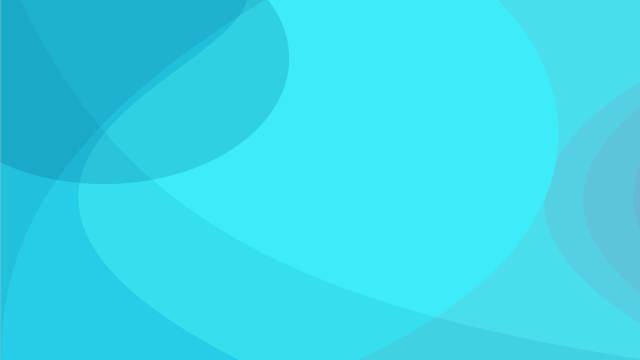
Reproduce this background procedurally as a WebGL 2 fragment shader.

```glsl
#version 300 es
precision highp float;
// Flat turquoise background of large overlapping translucent curves.
// Each shape is an implicit function (negative inside) with a smoothed edge;
// shades multiply the colour below, while the bright blob covers it.

uniform vec2 u_resolution;
out vec4 fragColor;

// Antialiased coverage of the region where f < 0.
float inside(float f) {
    return clamp(0.5 - f / max(fwidth(f), 1e-5), 0.0, 1.0);
}

// Left outline of the blob: a parabola whose upper arm bends back upward.
float blobLeft(float y) {
    float d = y - 0.4514;
    float bend = 1.0 + pow(max(d, 0.0) / 0.639, 5.0);
    return 0.2176 + mix(2.193, 2.29, step(0.0, d)) * d * d / bend;
}

// Right outline of the blob: a rounded bulge.
float blobRight(float y) {
    float d2 = (y - 0.6296) * (y - 0.6296);
    return 1.551 - 1.123 * d2 - 0.71 * d2 * d2;
}

void main() {
    // Height runs from 0 to 1, width from 0 to 16/9.
    vec2 p = gl_FragCoord.xy / u_resolution * vec2(16.0 / 9.0, 1.0);

    // Base: deeper cyan at the left, paler at the right.
    vec3 color = mix(vec3(0.169, 0.855, 0.941), vec3(0.29, 0.867, 0.922),
                     smoothstep(0.7, 0.99, p.x));

    // Nested rose-tinted parabolas at the right edge.
    for (int i = 0; i < 3; i++) {
        float n = float(i);
        float tip = 1.512 + 0.0925 * n + 0.0155 * n * n;
        float d = p.y - 0.4375 - 0.007 * n;
        float ring = inside(tip + 2.36 * d * d - p.x);
        color = mix(color, vec3(0.78, 0.23, 0.48), 0.08 * ring);
    }

    // Bright central blob.
    float blob = inside(blobLeft(p.y) - p.x) * inside(p.x - blobRight(p.y));
    color = mix(color, vec3(0.24, 0.925, 0.973), blob);

    // Shade below the long falling hyperbola.
    float sweep = inside(p.y + 0.3646 - 0.8637 / (p.x + 0.575));
    color *= mix(vec3(1.0), vec3(0.87, 0.945, 0.96), sweep);

    // Shade left of the rising curve.
    float rise = inside(p.x - 0.0046 - 0.7315 * pow(p.y, 2.26));
    color *= mix(vec3(1.0), vec3(0.89, 0.93, 0.95), rise);

    // Dark ellipse in the upper left corner.
    float ellipse = inside(length((p - vec2(0.2894, 0.838)) / vec2(0.5139, 0.3495)) - 1.0);
    color *= mix(vec3(1.0), vec3(0.77, 0.88, 0.91), ellipse);

    // Thin pale line along the left border.
    color = mix(color, vec3(0.6, 0.8, 0.85), 0.35 * inside(p.x - 0.0035));

    fragColor = vec4(color, 1.0);
}
```
